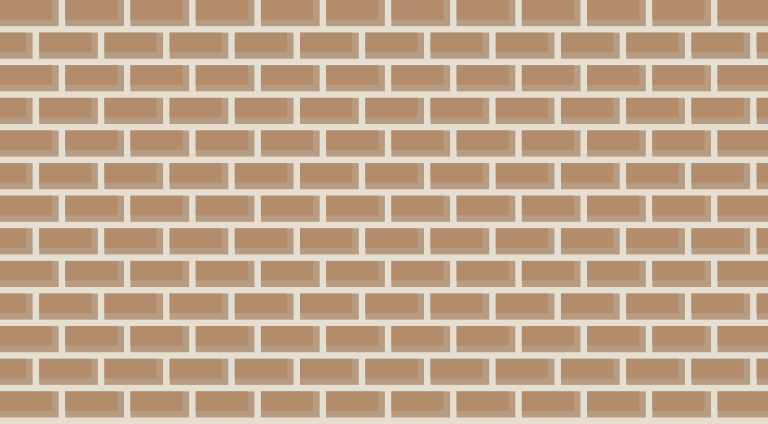
Write a WebGL 2 fragment shader that draws this pattern.

```glsl
#version 300 es
precision highp float;
// Staggered brick wall: flat faces with a shaded right and lower edge, pale mortar.

#define ROWS 13.0                        // courses over the canvas height
#define CELL vec2(10.0, 5.0)             // one brick with its mortar, in blocks
#define BRICK vec2(9.0, 4.0)             // brick without mortar, in blocks
#define FACE vec2(8.0, 3.0)              // lit face at the brick's upper left
#define STAGGER 6.0                      // shift of every second course, in blocks
#define MORTAR_COLOR vec3(0.90, 0.87, 0.82)
#define SHADE_COLOR vec3(0.71, 0.61, 0.51)
#define FACE_COLOR vec3(0.70, 0.55, 0.42)

uniform vec2 u_resolution;
out vec4 fragColor;

// Coverage of a box spanning 0..size that repeats every CELL.
float repeatedBox(vec2 p, vec2 size, float pixel) {
  vec2 fromCenter = mod(p - 0.5 * size + 0.5 * CELL, CELL) - 0.5 * CELL;
  vec2 inside = 0.5 * size - abs(fromCenter);
  vec2 cover = clamp(inside / pixel + 0.5, 0.0, 1.0);
  return cover.x * cover.y;
}

void main() {
  // Block units, measured from the upper left corner
  float pixel = ROWS * CELL.y / u_resolution.y;
  vec2 p = vec2(gl_FragCoord.x, u_resolution.y - gl_FragCoord.y) * pixel;

  // Courses change in the middle of the mortar, so brick edges stay smooth
  float halfJoint = 0.5 * (CELL.y - BRICK.y);
  float course = floor((p.y + halfJoint) / CELL.y);
  p.x -= STAGGER * mod(course, 2.0);

  // Mortar, then shaded brick, then lit face
  vec3 color = mix(MORTAR_COLOR, SHADE_COLOR, repeatedBox(p, BRICK, pixel));
  color = mix(color, FACE_COLOR, repeatedBox(p, FACE, pixel));
  fragColor = vec4(color, 1.0);
}
```
